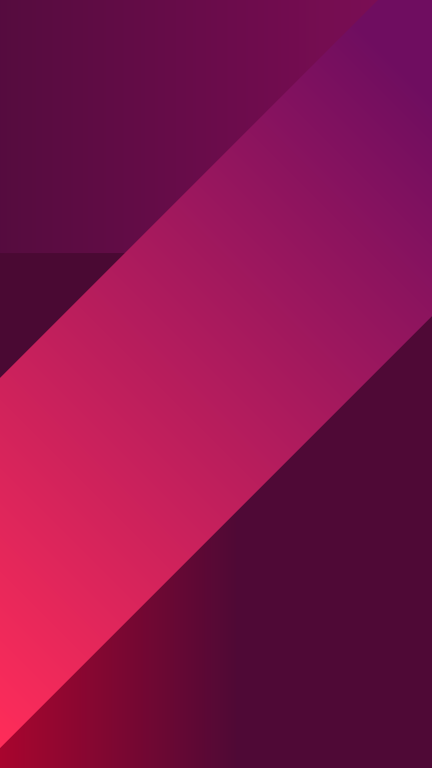
This background is drawn by a WebGL 1 fragment shader. Its source:

```glsl
precision highp float;
// A wide diagonal ribbon fading from coral red to violet over dark plum panels.
// Each panel is a linear gradient; straight edges are signed distances,
// smoothed over about one pixel.

uniform vec2 u_resolution;

// Coverage of the side where the signed distance is positive.
float cover(float distance) {
  float halfPixel = 0.6 / u_resolution.x;
  return smoothstep(-halfPixel, halfPixel, distance);
}

void main() {
  // Canvas widths, with y stretched to a 9:16 portrait frame.
  vec2 uv = gl_FragCoord.xy / u_resolution;
  vec2 p = vec2(uv.x, uv.y * 16.0 / 9.0);

  // Lower background: crimson at the left, fading into plum.
  vec3 plum = vec3(0.31, 0.035, 0.21);
  vec3 lower = mix(vec3(0.66, 0.02, 0.18), plum, clamp(p.x / 0.55, 0.0, 1.0));

  // Upper background: dark wedge below a lighter panel.
  vec3 wedge = vec3(0.29, 0.035, 0.20);
  vec3 panel = mix(vec3(0.335, 0.045, 0.245), vec3(0.48, 0.05, 0.33), p.x / 0.88);
  vec3 upper = mix(wedge, panel, cover(p.y - 1.192));

  // Ribbon: colour runs along its length, towards the upper right.
  float along = clamp((p.x + p.y - 0.046) / 2.5, 0.0, 1.0);
  vec3 ribbon = mix(vec3(1.0, 0.175, 0.35), vec3(0.435, 0.052, 0.375), along);

  // Stack the regions across the diagonal.
  float across = (p.y - p.x) * 0.7071;
  vec3 color = mix(lower, ribbon, cover(across - 0.046 * 0.7071));
  color = mix(color, upper, cover(across - 0.903 * 0.7071));

  gl_FragColor = vec4(color, 1.0);
}
```
